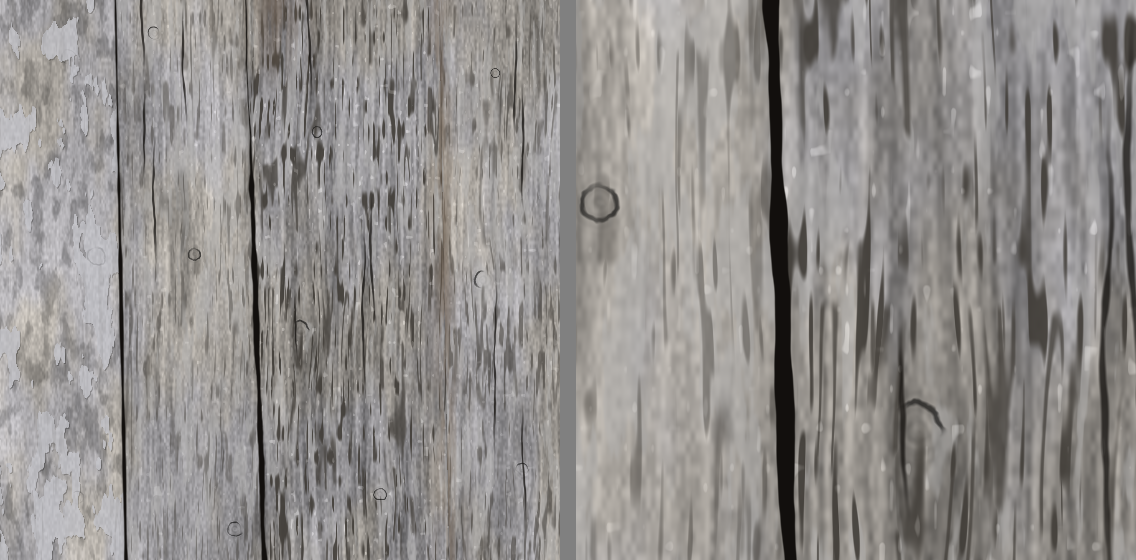
Left, the full canvas; right, a detail of the centre.
A WebGL 1 fragment shader for this texture:

```glsl
precision highp float;
uniform vec2 u_resolution;

#define SEAM_BASE vec3(0.225, 0.472, 0.802)
#define SEAM_LEAN vec3(0.019, 0.034, 0.018)
#define SEAM_WIDTH vec3(0.0027, 0.0042, 0.0006)
#define PLANK_TONE vec4(0.675, 0.625, 0.575, 0.615)
#define PLANK_ROUGH vec4(0.1, 0.5, 1.0, 0.62)
#define GRAIN_CONTRAST 0.23
#define CRACK_WIDTH 0.0008
#define PAINT_COLOR vec3(0.75, 0.75, 0.77)
#define GAP_COLOR vec3(0.07, 0.06, 0.05)
#define FISSURE_COLOR vec3(0.25, 0.235, 0.215)
#define STAIN_COLOR vec3(0.42, 0.35, 0.28)

float hash(vec2 p) {
  vec3 q = fract(p.xyx * 0.1031);
  q += dot(q, q.yzx + 33.33);
  return fract((q.x + q.y) * q.z);
}

float noise(vec2 p) {
  vec2 i = floor(p), f = fract(p);
  f = f * f * (3.0 - 2.0 * f);
  return mix(mix(hash(i), hash(i + vec2(1, 0)), f.x),
             mix(hash(i + vec2(0, 1)), hash(i + vec2(1, 1)), f.x), f.y);
}

float fbm(vec2 p) {
  float sum = 0.0, amp = 0.533;
  for (int i = 0; i < 4; i++) {
    sum += amp * noise(p);
    p = p * 2.03 + 17.3;
    amp *= 0.5;
  }
  return sum;
}

float flakes(vec2 p) {
  return fbm(p * vec2(38.0, 13.0) + 5.0);
}

void main() {
  vec2 p = gl_FragCoord.xy / u_resolution;
  float px = 1.0 / u_resolution.x;

  // Leaning, ragged seams divide the boards
  vec3 seams = SEAM_BASE - SEAM_LEAN * p.y;
  seams.y += 0.005 * (fbm(vec2(p.y * 16.0, 4.0)) - 0.5);
  float id = dot(step(seams, vec3(p.x)), vec3(1.0));
  vec4 pick = vec4(equal(vec4(0, 1, 2, 3), vec4(id)));
  float left = dot(pick, vec4(0.0, seams));
  float width = dot(pick, vec4(seams, 1.0)) - left;
  float rough = dot(pick, PLANK_ROUGH);
  float bare = 1.0 - pick.x;

  // Knots spread the grain around them
  vec2 grain = p + vec2(0.018 * (fbm(p * vec2(4.0, 3.0) + id * 9.0) - 0.5), id * 3.7);
  float knotShade = 0.0, rings = 0.0;
  for (int k = 0; k < 3; k++) {
    vec2 seed = vec2(float(k) + 3.0, id * 7.0 + 2.0);
    vec2 center = vec2(left + width * (0.2 + 0.6 * hash(seed)),
                       (float(k) + 0.15 + 0.7 * hash(seed + 31.0)) / 3.0);
    float radius = mix(0.007, 0.017, hash(seed + 57.0));
    vec2 d = p - center, oval = d * vec2(1.0, 0.45);
    float r = length(d) / radius + 0.7 * (fbm(p * 60.0) - 0.5);
    grain.x -= d.x * 0.5 * exp(-dot(oval, oval) / (5.0 * radius * radius));
    float rim = 1.0 - smoothstep(0.03, 0.16, abs(r - 1.0));
    knotShade += 0.6 * rim * smoothstep(0.3, 0.7, noise(p * 55.0 + 8.0));
    rings += sin(r * 13.0) * (1.0 - smoothstep(0.5, 2.2, r));
  }

  // Broad weathering and layered grain
  float patches = fbm(p * vec2(9.0, 4.0) + id * 13.0);
  float coarse = noise(grain * vec2(75.0, 2.5)) - 0.5;
  float fine = noise(grain * vec2(220.0, 9.0) + 40.0) - 0.5;
  float specks = noise(p * vec2(340.0, 150.0) + 80.0) - 0.5;
  float tone = dot(pick, PLANK_TONE) + 0.24 * (patches - 0.5) + 0.12 * specks;
  tone += GRAIN_CONTRAST * (0.3 + 0.7 * rough) * (0.4 * coarse + fine) + 0.025 * rings * bare;
  float warmth = smoothstep(0.35, 0.65, fbm(p * vec2(14.0, 5.0) + 60.0));
  vec3 color = tone * mix(vec3(1.0, 0.99, 1.01), vec3(1.03, 1.0, 0.96), warmth);

  // Pale residue clings to the grain ridges
  float residue = fbm(grain * vec2(85.0, 15.0) + 22.0) + 0.3 * (patches - 0.5);
  color = mix(color, vec3(0.70, 0.695, 0.69), 0.5 * bare * smoothstep(0.54, 0.66, residue));

  // Thick paint flakes with shaded lower edges
  float edgeBias = 0.08 * smoothstep(0.14, 0.21, p.x) - 0.05 * p.y;
  float chip = smoothstep(0.575, 0.59, flakes(p) + edgeBias);
  float shadow = smoothstep(0.575, 0.59, flakes(p + vec2(-0.0015, 0.002)) + edgeBias);
  float smudge = smoothstep(0.5, 0.7, fbm(p * vec2(60.0, 24.0) + 90.0));
  color *= 1.0 - pick.x * (1.0 - chip) * (0.2 * shadow + 0.2 * smudge);
  color = mix(color, PAINT_COLOR + 0.05 * specks, 0.85 * chip * pick.x);

  // Hairline fissures and short pores, densest on the rough board
  float worn = fbm(p * vec2(11.0, 5.0) + 70.0);
  float line = abs(noise(grain * vec2(95.0, 4.0) + 150.0) - 0.5);
  float broken = smoothstep(0.5, 0.7, noise(grain * vec2(60.0, 22.0) + 33.0) + 0.5 * (worn - 0.5));
  float hairline = (1.0 - smoothstep(0.02, 0.10, line)) * broken;
  float pores = noise(grain * vec2(230.0, 24.0) + 120.0) + 0.4 * (worn - 0.5) + 0.06 * rough;
  float fissure = max(0.8 * hairline, smoothstep(0.74, 0.94, pores));
  color = mix(color, FISSURE_COLOR, 0.9 * fissure * rough);
  float glint = smoothstep(0.84, 0.95, noise(p * vec2(190.0, 85.0) + 9.0));
  color += 0.13 * glint * rough;

  // Brown stains beside the seams and a damp patch
  float nearSeam = exp(-abs(p.x - seams.z) * 65.0);
  nearSeam += exp(-abs(p.x - seams.y - 0.05) * 22.0) * smoothstep(0.8, 1.0, p.y);
  color = mix(color, STAIN_COLOR, 0.6 * nearSeam * smoothstep(0.35, 0.65, fbm(grain * vec2(90.0, 9.0))));
  float damp = length((p - vec2(0.325, 0.54)) / vec2(0.028, 0.19)) + 0.5 * (patches - 0.5);
  color *= 1.0 - 0.14 * (1.0 - smoothstep(0.8, 1.0, damp));
  color *= 1.0 - min(knotShade, 0.7) * (0.2 + 0.8 * bare);

  // Long tapering cracks
  float crack = 0.0;
  for (int k = 0; k < 4; k++) {
    vec2 seed = vec2(float(k) + 11.0, id * 5.0 + 23.0);
    float x = left + width * (0.08 + 0.84 * hash(seed));
    x += 0.014 * (fbm(vec2(p.y * 9.0, seed.x + id * 8.0)) - 0.5);
    float span = mix(0.05, 0.2, hash(seed + 41.0));
    float taper = 1.0 - smoothstep(0.3, 1.0, abs(p.y - hash(seed + 73.0)) / span);
    float halfWidth = CRACK_WIDTH * taper * 1.6 * noise(vec2(p.y * 45.0, seed.x));
    crack = max(crack, taper * (1.0 - smoothstep(halfWidth, halfWidth + 0.0022, abs(p.x - x))));
  }
  color = mix(color, GAP_COLOR, 0.75 * crack * bare);

  // Dark gaps, the middle one narrowing near the top
  vec3 gap = SEAM_WIDTH * (0.6 + 0.8 * noise(vec2(p.y * 30.0, 3.0)));
  gap.xy *= 1.0 - vec2(0.5, 0.8) * smoothstep(vec2(0.5, 0.66), vec2(0.9, 0.76), p.yy);
  vec3 dist = abs(p.x - seams);
  vec3 open = (1.0 - smoothstep(gap - px, gap + px, dist)) * vec3(1.0, 1.0, 0.3);
  color *= 1.0 - 0.22 * exp(-min(dist.x, dist.y) * 240.0);
  color = mix(color, GAP_COLOR, max(open.x, max(open.y, open.z)));

  gl_FragColor = vec4(clamp(color, 0.0, 1.0), 1.0);
}
```
